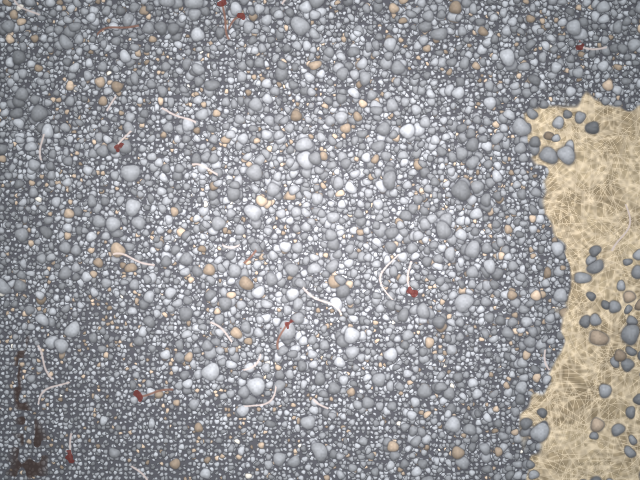
Write a WebGL 2 fragment shader that draws this texture.

```glsl
#version 300 es
precision highp float;
uniform vec2 u_resolution;
out vec4 fragColor;

float hash(vec2 p) {
  return fract(sin(dot(p, vec2(127.1, 311.7))) * 43758.5453);
}

float noise(vec2 p) {
  vec2 i = floor(p), f = fract(p);
  f = f * f * (3.0 - 2.0 * f);
  return mix(mix(hash(i), hash(i + vec2(1, 0)), f.x),
             mix(hash(i + vec2(0, 1)), hash(i + vec2(1, 1)), f.x), f.y);
}

mat2 rotation(float a) {
  return mat2(cos(a), sin(a), -sin(a), cos(a));
}

// Positive inside the dry grass on the right
float grassDepth(vec2 p) {
  float side = p.x - 1.10 - 0.09 * exp(-pow((p.y - 0.4) / 0.2, 2.0));
  float top = 0.79 - 0.3 * max(1.22 - p.x, 0.0) - p.y;
  return min(side, top) + 0.07 * (noise(p * 14.0) - 0.5) + 0.03 * (noise(p * 45.0) - 0.5);
}

// Share of larger stones, low in the fine gravel at the lower left
float coarseness(vec2 p) {
  float slope = smoothstep(0.1, 0.65, p.y + 0.5 * p.x);
  return slope * (0.45 + 0.8 * noise(p * vec2(4.0, 7.0) + 3.0));
}

vec3 stoneColor(vec2 id) {
  float kind = hash(id + 9.1);
  vec3 c = mix(0.47, 0.73, hash(id + 4.7)) * vec3(0.96, 1.0, 1.045);
  if (kind > 0.91) c *= vec3(1.13, 1.0, 0.86);
  if (kind > 0.993) c = vec3(0.86, 0.86, 0.83);
  return c;
}

// Rounded, shaded stones, one per occupied cell, with contact shadows
void addPebbles(inout vec3 col, vec2 p, float size, float density, float onGrass, float seed) {
  vec2 q = p / size, cell = floor(q);
  float aa = 1.0 / (u_resolution.y * size);
  for (int k = 0; k < 9; k++) {
    vec2 id = cell + vec2(k % 3 - 1, k / 3 - 1), key = id + seed;
    vec2 center = id + 0.15 + 0.7 * vec2(hash(key), hash(key + 21.3));
    vec2 place = center * size;
    float grass = step(0.0, grassDepth(place));
    float chance = mix(density * min(coarseness(place) + step(1.0, density), 1.0),
                       onGrass * smoothstep(0.35, 0.7, noise(place * 11.0)), grass);
    if (hash(key + 7.9) > chance) continue;
    vec2 offset = q - center;
    vec2 d = rotation(6.283 * hash(key + 2.3)) * offset;
    d.y /= mix(0.62, 1.0, hash(key + 5.1));
    float radius = mix(0.32, 0.58, hash(key + 3.7));
    vec2 e = pow(abs(d) / radius, vec2(2.4));
    float r = pow(e.x + e.y, 1.0 / 2.4) + 0.07 * sin(3.0 * atan(d.y, d.x + 1e-4) + 6.0 * hash(key));
    float edge = aa / radius;
    float shade = 1.1 - 0.28 * r * r + 0.16 * offset.y / radius;
    vec3 stone = stoneColor(key) * shade * (1.0 - 0.12 * grass);
    stone *= 0.95 + 0.1 * noise(p * 260.0);
    col = mix(col, vec3(0.27, 0.28, 0.31), 0.65 * (1.0 - smoothstep(0.9, 1.35, r)));
    col = mix(col, stone, 1.0 - smoothstep(1.0 - edge, 1.0 + edge, r));
  }
}

// Matted straw built from stretched ridges in several directions
vec3 strawColor(vec2 p) {
  vec3 c = mix(vec3(0.55, 0.5, 0.41), vec3(0.72, 0.67, 0.56), noise(p * 22.0));
  vec2 bent = p + 0.02 * vec2(noise(p * 18.0), noise(p * 18.0 + 40.0));
  for (int i = 0; i < 5; i++) {
    vec2 s = rotation(float(i) * 1.3 + 0.4) * bent * vec2(1.0) + float(i) * 3.0;
    float ridge = 1.0 - abs(2.0 * noise(s * vec2(16.0, 120.0)) - 1.0);
    c = mix(c, vec3(0.86, 0.81, 0.71), 0.5 * smoothstep(0.72, 1.0, ridge));
  }
  return c * (0.86 + 0.25 * noise(p * 150.0));
}

// Thin bent twigs, some with a dark red tuft at one end
void addTwigs(inout vec3 col, vec2 p, float size, float seed) {
  float aa = 1.0 / u_resolution.y;
  for (int k = 0; k < 9; k++) {
    vec2 id = floor(p / size) + vec2(k % 3 - 1, k / 3 - 1), key = id + seed;
    vec2 center = (id + vec2(hash(key), hash(key + 8.0))) * size;
    if (hash(key + 1.7) > mix(0.55, 0.15, smoothstep(0.6, 1.0, center.x))) continue;
    vec2 d = rotation(6.283 * hash(key + 6.1)) * (p - center);
    float reach = mix(0.015, 0.05, hash(key + 3.3));
    float bend = 0.008 * sin(d.x * 55.0 + 6.0 * hash(key)) + (hash(key + 4.0) - 0.5) * 16.0 * d.x * d.x;
    float dist = max(abs(d.y - bend) * 0.8, abs(d.x) - reach);
    vec3 bark = mix(vec3(0.8, 0.76, 0.75), vec3(0.5, 0.38, 0.34), step(0.72, hash(key + 5.0)));
    col = mix(col, bark, 0.9 * (1.0 - smoothstep(0.0012 - aa * 0.5, 0.0012 + aa, dist)));
    float tuft = length(d - vec2(reach, bend)) + 0.014 * noise(p * 130.0);
    float red = step(0.8, hash(key + 2.9)) * (1.0 - smoothstep(0.013, 0.017, tuft));
    col = mix(col, vec3(0.4, 0.2, 0.19), 0.85 * red);
  }
}

void main() {
  vec2 p = gl_FragCoord.xy / u_resolution.y;
  vec3 col = vec3(0.34, 0.35, 0.38);
  addPebbles(col, p, 0.0095, 1.0, 0.0, 11.0);
  addPebbles(col, p, 0.0125, 0.75, 0.0, 37.0);
  addPebbles(col, p, 0.019, 0.6, 0.0, 53.0);
  col = mix(col, strawColor(p), smoothstep(-0.006, 0.008, grassDepth(p)));
  addPebbles(col, p, 0.025, 0.32, 0.3, 71.0);
  addPebbles(col, p, 0.036, 0.1, 0.3, 97.0);
  addTwigs(col, p, 0.17, 5.0);
  addTwigs(col, p, 0.23, 29.0);

  // Dark weed trailing up the lower left
  float spread = 0.012 + 0.045 * (1.0 - smoothstep(0.03, 0.2, p.y));
  float weed = 1.0 - smoothstep(0.3, 1.0, abs(p.x - 0.05 - 0.015 * sin(p.y * 22.0)) / spread);
  weed *= (1.0 - smoothstep(0.26, 0.34, p.y)) * smoothstep(0.42, 0.6, noise(p * 65.0));
  col = mix(col, vec3(0.25, 0.21, 0.2), 0.85 * weed);

  // Warm bright pool of light in the middle
  vec2 away = p - vec2(0.66, 0.52);
  float glow = exp(-3.2 * dot(away, away));
  col *= 0.88 + glow * vec3(0.55, 0.5, 0.48);
  fragColor = vec4(min(col + 0.04 * glow, 1.0), 1.0);
}
```
